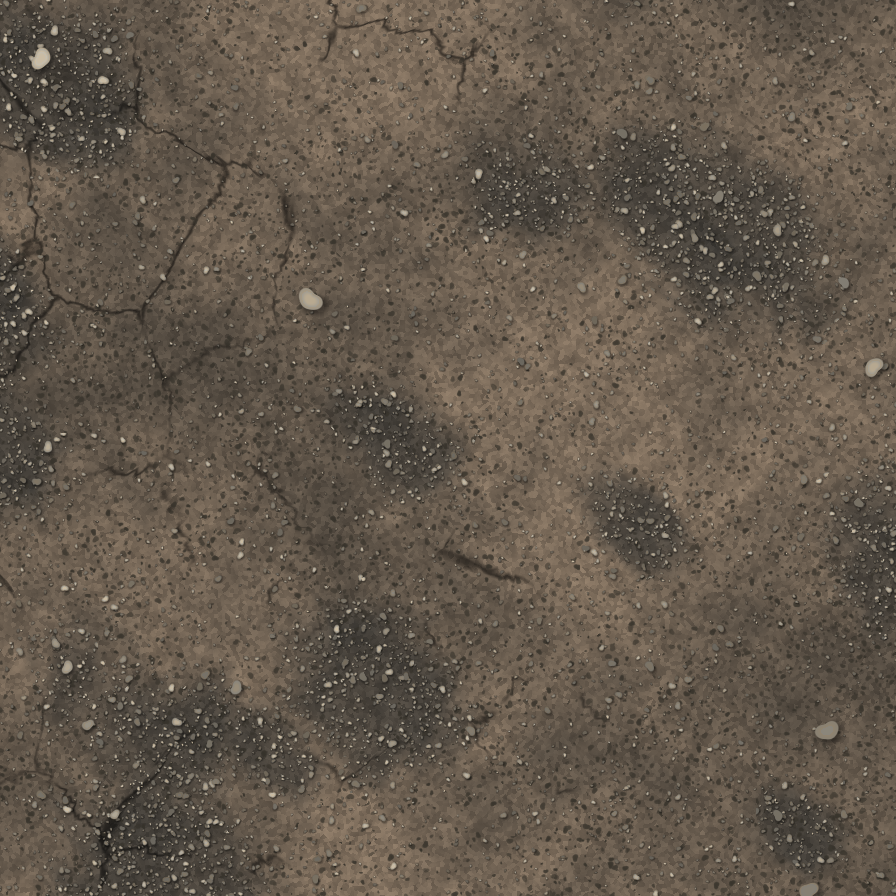
Write a WebGL 2 fragment shader that draws this texture.

```glsl
#version 300 es
precision highp float;
// Dry brown earth with dark, elongated gravel patches, loose stones and cracks.
// Layered sines tint the soil; jittered cells place patches, specks and stones;
// cellular borders give the cracks and fine cells give the granular surface.

uniform vec2 u_resolution;
out vec4 fragColor;

const vec3 SOIL_LIGHT = vec3(0.495, 0.430, 0.362);
const vec3 SOIL_DARK = vec3(0.335, 0.300, 0.260);
const vec3 PATCH_COLOR = vec3(0.245, 0.232, 0.212);
const vec3 SPECK_COLOR = vec3(0.205, 0.190, 0.160);
const vec3 STONE_GREY = vec3(0.400, 0.385, 0.355);
const vec3 STONE_PALE = vec3(0.760, 0.740, 0.690);
const vec3 STONE_WARM = vec3(1.080, 0.980, 0.840);
const vec2 PATCH_DIRECTION = vec2(0.75, -0.66);
const vec2 PATCH_CELLS = vec2(3.2, 4.5);
const float PATCH_CHANCE = 0.62;
const float MOTTLE_CELLS = 210.0;
const float MOTTLE_STRENGTH = 0.26;
const float CRACK_CELLS = 6.0;
const float CRACK_WIDTH = 0.045;
const mat2 TURN = mat2(0.8, 0.6, -0.6, 0.8);

vec3 hash3(vec2 p) {
    vec3 q = fract(p.xyx * vec3(0.1031, 0.1030, 0.0973));
    q += dot(q, q.yxz + 33.33);
    return fract((q.xxy + q.yzz) * q.zyx);
}

// Layered, self-warped sines, roughly -1 to 1
float swell(vec2 p) {
    float sum = 0.0, amplitude = 0.5;
    for (int i = 0; i < 5; i++) {
        p += 0.6 * sin(p.yx * 1.3 + float(i));
        sum += amplitude * sin(p.x) * cos(p.y);
        p = TURN * p * 1.9 + 2.7;
        amplitude *= 0.62;
    }
    return sum;
}

// Cellular noise: x = gap between the two nearest points, y = cell tone
vec2 cellular(vec2 p) {
    vec2 cell = floor(p);
    float nearest = 9.0, second = 9.0, tone = 0.0;
    for (int y = -1; y <= 1; y++)
    for (int x = -1; x <= 1; x++) {
        vec2 id = cell + vec2(x, y);
        vec3 rnd = hash3(id);
        float d = length(id + rnd.xy - p);
        second = min(second, max(d, nearest));
        if (d < nearest) { nearest = d; tone = rnd.z; }
    }
    return vec2(second - nearest, tone);
}

// Soft elongated blobs lying along one direction, with ragged borders
float gravelPatches(vec2 p) {
    vec2 across = vec2(-PATCH_DIRECTION.y, PATCH_DIRECTION.x);
    vec2 q = vec2(dot(p, PATCH_DIRECTION), dot(p, across)) * PATCH_CELLS;
    float field = -1.0;
    for (int y = -1; y <= 1; y++)
    for (int x = -1; x <= 1; x++) {
        vec2 id = floor(q) + vec2(x, y);
        vec3 rnd = hash3(id + 41.0);
        float radius = mix(0.22, 0.62, rnd.z);
        float present = step(hash3(id + 87.0).x, PATCH_CHANCE);
        field = max(field, present * (2.0 - length(id + rnd.xy - q) / radius) - 1.0);
    }
    return smoothstep(-0.1, 0.6, field + 0.5 * swell(p * 13.0));
}

// Scattered grains: x = cover, y = tone, z = contact shadow
vec3 scatter(vec2 p, float cells, float density, vec2 radii) {
    vec2 q = p * cells;
    float soft = 0.8 * cells / u_resolution.y;
    vec3 result = vec3(0.0);
    for (int y = -1; y <= 1; y++)
    for (int x = -1; x <= 1; x++) {
        vec2 id = floor(q) + vec2(x, y);
        vec3 place = hash3(id + cells), look = hash3(id + cells * 2.0 + 19.0);
        if (place.z > density) continue;
        vec2 offset = q - id - place.xy;
        float radius = mix(radii.x, radii.y, look.x * look.x);
        float angle = atan(offset.y, offset.x) + 6.283 * look.y;
        float outline = 1.0 + 0.2 * cos(2.0 * angle) + 0.09 * sin(3.0 * angle + 9.0 * look.z);
        float d = length(offset) / outline;
        float cover = 1.0 - smoothstep(radius - soft, radius + soft, d);
        float shade = 1.0 - 0.3 * smoothstep(0.3, 1.0, d / radius);
        float below = length(offset - vec2(0.25, -0.35) * radius) / outline;
        result.z = max(result.z, 1.0 - smoothstep(radius * 0.7, radius * 1.5 + soft, below));
        if (cover > result.x) result.xy = vec2(cover, look.z * shade);
    }
    return result;
}

vec3 addStones(vec3 ground, vec3 grain, float paleness) {
    vec3 stone = mix(STONE_GREY, STONE_PALE, clamp(grain.y * grain.y + paleness, 0.0, 1.0));
    stone *= mix(vec3(1.0), STONE_WARM, fract(grain.y * 7.0) * 0.6);
    return mix(ground * (1.0 - 0.38 * grain.z), stone, grain.x);
}

void main() {
    vec2 p = gl_FragCoord.xy / u_resolution.y;
    float patchy = gravelPatches(p);
    float broad = swell(p * 6.0 + 3.0), clumps = swell(p * 24.0 + 11.0);

    // Soil tint, patches and granular surface
    vec3 color = mix(SOIL_DARK, SOIL_LIGHT, clamp(0.6 + 0.8 * broad + 0.35 * clumps, 0.0, 1.0));
    color = mix(color, PATCH_COLOR, patchy * (0.78 + 0.3 * clumps));
    float mottle = cellular(p * MOTTLE_CELLS).y - 0.5;
    color *= 1.0 + MOTTLE_STRENGTH * mottle + 0.1 * swell(p * 90.0);

    // Broken cracks, mostly on the left
    vec2 bent = p + 0.025 * vec2(swell(p * 17.0), swell(p * 17.0 + 5.0));
    float crack = 1.0 - smoothstep(0.0, CRACK_WIDTH, cellular(bent * CRACK_CELLS).x);
    color *= 1.0 - 0.5 * crack * smoothstep(0.1, 0.6, swell(p * 8.0 + 7.0) + 0.5 - p.x);

    // Dark specks, then stones from fine grit to single large ones
    float speckDensity = clamp(0.36 - 0.3 * broad + 0.4 * clumps, 0.08, 0.75);
    vec3 specks = scatter(p, 125.0, speckDensity, vec2(0.15, 0.45));
    color = mix(color, SPECK_COLOR, specks.x * (0.5 + 0.4 * specks.y));
    color = addStones(color, scatter(p, 190.0, 0.07 + 0.34 * patchy, vec2(0.18, 0.42)), 0.0);
    color = addStones(color, scatter(p, 98.0, 0.06 + 0.4 * patchy, vec2(0.14, 0.38)), 0.05);
    color = addStones(color, scatter(p, 40.0, 0.05 + 0.2 * patchy, vec2(0.09, 0.22)), 0.15);
    color = addStones(color, scatter(p, 9.0, 0.13, vec2(0.05, 0.11)), 0.3);
    fragColor = vec4(color, 1.0);
}
```
